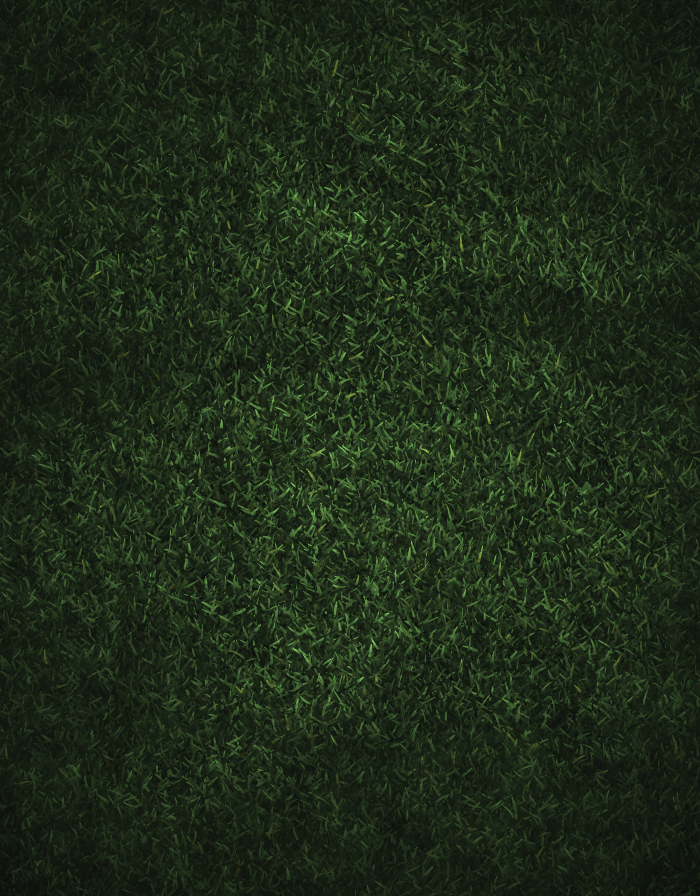
This texture is drawn by a Shadertoy shader. Its source:

```glsl
// Dark lawn of short overlapping grass blades, lit in soft patches with shaded edges.

const int LAYERS = 6;
const float CELL = 0.0108;

float hash(vec2 p) {
    return fract(sin(dot(p, vec2(127.1, 311.7))) * 43758.5453);
}

float valueNoise(vec2 p) {
    vec2 i = floor(p);
    vec2 f = fract(p);
    f = f * f * (3.0 - 2.0 * f);
    float low = mix(hash(i), hash(i + vec2(1.0, 0.0)), f.x);
    float high = mix(hash(i + vec2(0.0, 1.0)), hash(i + vec2(1.0)), f.x);
    return mix(low, high, f.y);
}

float fractalNoise(vec2 p) {
    float sum = 0.0;
    float gain = 0.5;
    for (int i = 0; i < 4; i++) {
        sum += gain * valueNoise(p);
        p = p * 2.03 + 17.3;
        gain *= 0.5;
    }
    return sum;
}

// Soft elliptical pool of light, or of shade when the amount is negative.
float glow(vec2 uv, vec2 center, vec2 radius, float amount) {
    vec2 d = (uv - center) / radius;
    return amount * exp(-dot(d, d));
}

// Broad light over the lawn, origin at the lower left.
float lawnLight(vec2 uv) {
    vec2 q = uv + 0.05 * (vec2(fractalNoise(uv * 7.0), fractalNoise(uv * 7.0 + 40.0)) - 0.47);
    float light = 0.92;
    light += glow(q, vec2(0.53, 0.47), vec2(0.30, 0.24), 0.55);
    light += glow(q, vec2(0.50, 0.26), vec2(0.26, 0.09), 0.22);
    light += glow(q, vec2(0.44, 0.76), vec2(0.17, 0.10), 0.32);
    light += glow(q, vec2(0.64, 0.92), vec2(0.24, 0.08), 0.20);
    light += glow(q, vec2(0.83, 0.72), vec2(0.17, 0.06), 0.34);
    light += glow(q, vec2(0.10, 0.70), vec2(0.16, 0.08), 0.18);
    light += glow(q, vec2(0.08, 0.40), vec2(0.16, 0.12), 0.22);
    light += glow(q, vec2(0.90, 0.42), vec2(0.15, 0.14), 0.22);
    light += glow(q, vec2(0.86, 0.20), vec2(0.15, 0.07), 0.20);
    light += glow(q, vec2(0.24, 0.13), vec2(0.15, 0.04), 0.26);
    light += glow(q, vec2(0.12, 0.58), vec2(0.22, 0.045), -0.20);
    light += glow(q, vec2(0.75, 0.65), vec2(0.25, 0.03), -0.22);
    light += glow(q, vec2(0.62, 0.17), vec2(0.30, 0.025), -0.16);
    light += glow(q, vec2(0.22, 0.24), vec2(0.08, 0.08), -0.16);
    vec2 edge = abs(uv - vec2(0.5, 0.54)) * 2.0;
    float vignette = 1.0 - 0.20 * pow(edge.x, 3.0) - 0.20 * pow(edge.y, 3.0);
    return light * max(vignette, 0.35);
}

// Returns blade coverage in x and position from root to tip in y.
vec2 grassBlade(vec2 d, float angle, float halfLength, float halfWidth, float bend, float blur) {
    float c = cos(angle);
    float s = sin(angle);
    vec2 q = vec2(c * d.x + s * d.y, c * d.y - s * d.x);
    float along = q.y / halfLength;
    q.x -= bend * halfLength * (along * along - 0.3);
    float t = clamp(along * 0.5 + 0.5, 0.0, 1.0);
    float width = halfWidth * (1.0 - 0.7 * t * t);
    float side = 1.0 - smoothstep(-blur, blur, abs(q.x) - width);
    float ends = 1.0 - smoothstep(-blur, blur, abs(q.y) - halfLength);
    return vec2(side * ends, t);
}

// Paints one sheet of blades over the tone (x) and yellow tint (y) below it.
vec2 grassLayer(vec2 under, vec2 p, float layer, float blur) {
    float depth = (layer + 1.0) / float(LAYERS);
    vec2 g = p / CELL + layer * vec2(0.37, 0.61);
    vec2 home = floor(g);
    for (int y = -1; y <= 1; y++) {
        for (int x = -1; x <= 1; x++) {
            vec2 id = home + vec2(float(x), float(y));
            vec2 seed = id + layer * vec2(19.0, 47.0);
            vec2 root = id + vec2(hash(seed + 3.1), hash(seed + 7.7));
            float angle = (hash(seed + 11.3) - 0.5) * 2.6;
            float halfLength = CELL * mix(0.4, 0.9, hash(seed + 15.9));
            float halfWidth = mix(0.0008, 0.0018, hash(seed + 21.4));
            float bend = (hash(seed + 25.2) - 0.5) * 0.35;
            vec2 blade = grassBlade((g - root) * CELL, angle, halfLength, halfWidth, bend, blur);
            float pick = hash(seed + 31.6);
            float tone = mix(0.55, 1.0, depth) * (0.38 + 1.3 * pick * pick);
            tone *= 0.72 + 0.55 * blade.y;
            float yellow = smoothstep(0.90, 1.0, hash(seed + 37.8));
            under = mix(under, vec2(tone + 0.25 * yellow * depth, yellow), blade.x);
        }
    }
    return under;
}

void mainImage(out vec4 fragColor, in vec2 fragCoord) {
    vec2 uv = fragCoord / iResolution.xy;
    vec2 p = fragCoord / iResolution.y;
    float blur = 0.6 / iResolution.y;

    // Shadowed ground, then blades from the bottom upward.
    vec2 grass = vec2(0.32 + 0.2 * valueNoise(p * 180.0), 0.0);
    for (int i = 0; i < LAYERS; i++) {
        grass = grassLayer(grass, p, float(i), blur);
    }
    grass.x *= 0.75 + 0.5 * valueNoise(p * 380.0);

    // Dim regions are flatter; clumps break up the lit ones.
    float light = lawnLight(uv);
    float contrast = mix(0.6, 1.0, smoothstep(0.65, 1.25, light));
    float clumps = 0.72 + 0.6 * fractalNoise(p * 30.0);
    float green = 0.265 * light * clumps * mix(0.74, grass.x, contrast);

    // Muted olive green with a few straw-coloured blades.
    vec3 color = vec3(0.01 + 0.63 * green, green, 0.02 + 0.45 * green);
    color += grass.y * green * vec3(0.22, 0.04, -0.08);
    fragColor = vec4(color, 1.0);
}
```
